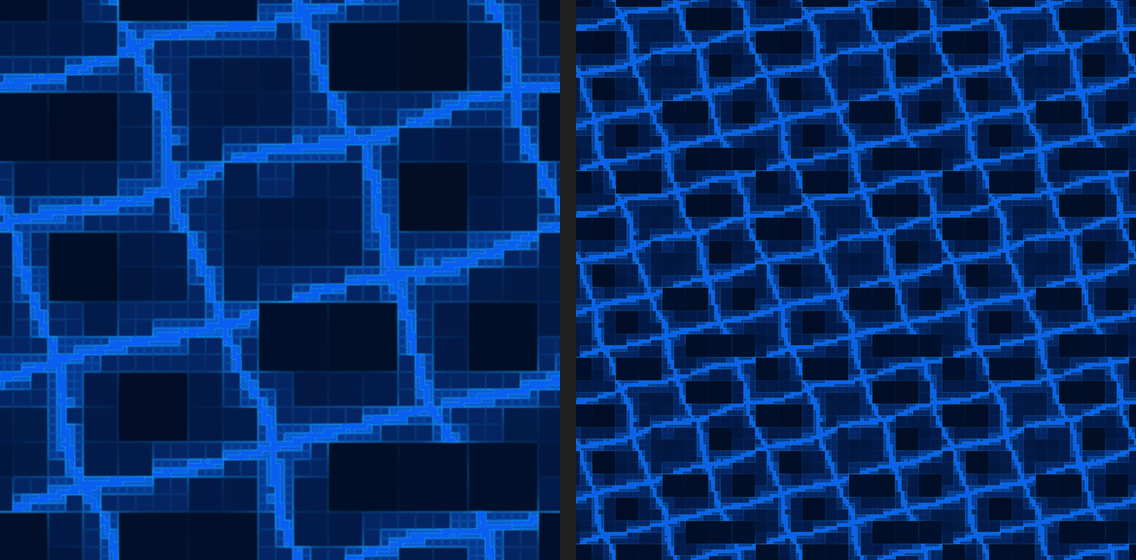
Left: one tile. Right: repeated 3 by 3.
This pattern is drawn by a Shadertoy shader. Its source:

```glsl
const float TAU = 6.2831853;
const int MAX_DEPTH = 5;
const float ROOT_CELLS = 8.0;
const float GRID_SHIFT = 5.0 / 128.0; // keeps cell borders off the canvas edge
const vec3 OUTLINE = vec3(0.08, 0.62, 0.98);

// Fill colour of a leaf, from coarse to fine
const vec3 DEPTH_FILL[6] = vec3[6](
    vec3(0.005, 0.062, 0.175),
    vec3(0.011, 0.105, 0.290),
    vec3(0.018, 0.145, 0.385),
    vec3(0.028, 0.220, 0.560),
    vec3(0.038, 0.320, 0.800),
    vec3(0.040, 0.370, 0.940));

float hash(vec2 p) {
    vec3 q = fract(vec3(p.xyx) * 0.1031);
    q += dot(q, q.yzx + 33.33);
    return fract((q.x + q.y) * q.z);
}

// Sine wave with whole repeats over the canvas
float wave(vec2 p, vec2 repeats, float phase) {
    return sin(TAU * (dot(p, repeats) + phase));
}

// Distance to the nearest line of a family with the given repeats
float lineDistance(vec2 p, vec2 repeats, float offset) {
    float phase = fract(dot(p, repeats) - offset + 0.5) - 0.5;
    return abs(phase) / length(repeats);
}

// Skewed lattice of two gently bent line families
float latticeDistance(vec2 p) {
    float bendSteep = 0.040 * wave(p, vec2(1, 2), 0.15)
                    + 0.020 * wave(p, vec2(-2, 3), 0.4);
    float bendFlat = 0.050 * wave(p, vec2(0, 1), 0.37)
                   + 0.028 * wave(p, vec2(2, 1), 0.55)
                   + 0.018 * wave(p, vec2(3, -2), 0.2);
    float steep = lineDistance(p, vec2(3, 1), 0.78 + bendSteep);
    float flatter = lineDistance(p, vec2(-1, 4), 0.47 + bendFlat);
    return min(steep, flatter);
}

// Split a cell when a line crosses it, with random slack
bool shouldSplit(vec2 id, float size) {
    float slack = 0.001 + 0.4 * size * (hash(id + 1.7 / size) - 0.5);
    return latticeDistance((id + 0.5) * size) < 0.62 * size + slack;
}

// Quadtree leaf at p: cell centre in xy, cell size in z, depth in w
vec4 findLeaf(vec2 p) {
    float size = 1.0 / ROOT_CELLS;
    vec2 id = floor(p / size);
    int depth = 0;
    for (int i = 0; i < MAX_DEPTH; i++) {
        if (!shouldSplit(id, size)) break;
        size *= 0.5;
        id = floor(p / size);
        depth++;
    }
    return vec4((id + 0.5) * size, size, float(depth));
}

// Outlines are strong between leaves of different depth, absent in the finest
float outlineStrength(float depth, float otherDepth) {
    if (int(depth) == MAX_DEPTH) return 0.0;
    float change = abs(depth - otherDepth);
    return change < 0.5 ? 0.3 : min(0.6 + 0.2 * change, 1.0);
}

vec3 shade(vec2 p) {
    vec4 leaf = findLeaf(p);

    // Leaves far from every line are a little darker
    float nearness = smoothstep(0.11, 0.05, latticeDistance(leaf.xy));
    vec3 fill = DEPTH_FILL[int(leaf.w)] * mix(0.85, 1.0, nearness);

    // Look across the closest side of the leaf
    vec2 local = p - leaf.xy;
    vec2 reach = abs(local);
    float edge = 0.5 * leaf.z - max(reach.x, reach.y);
    vec2 side = reach.x > reach.y ? vec2(sign(local.x), 0) : vec2(0, sign(local.y));
    vec4 other = findLeaf(fract(p + side * (edge + 0.001)));

    // Outlines glow close to the lattice
    float outline = smoothstep(0.0027, 0.0009, edge);
    float glow = 0.09 + 0.86 * exp(-26.0 * latticeDistance(p));
    return mix(fill, OUTLINE, outline * glow * outlineStrength(leaf.w, other.w));
}

void mainImage(out vec4 fragColor, in vec2 fragCoord) {
    vec2 uv = fragCoord / iResolution.xy + GRID_SHIFT;
    const float SOFTNESS = 0.0012;

    // Soft weighted average that wraps around the canvas
    vec3 sum = vec3(0.0);
    float totalWeight = 0.0;
    for (int y = -1; y <= 1; y++) {
        for (int x = -1; x <= 1; x++) {
            vec2 offset = vec2(x, y);
            float weight = 1.0 / (1.0 + dot(offset, offset));
            sum += weight * shade(fract(uv + SOFTNESS * offset));
            totalWeight += weight;
        }
    }
    fragColor = vec4(sum / totalWeight, 1.0);
}
```
